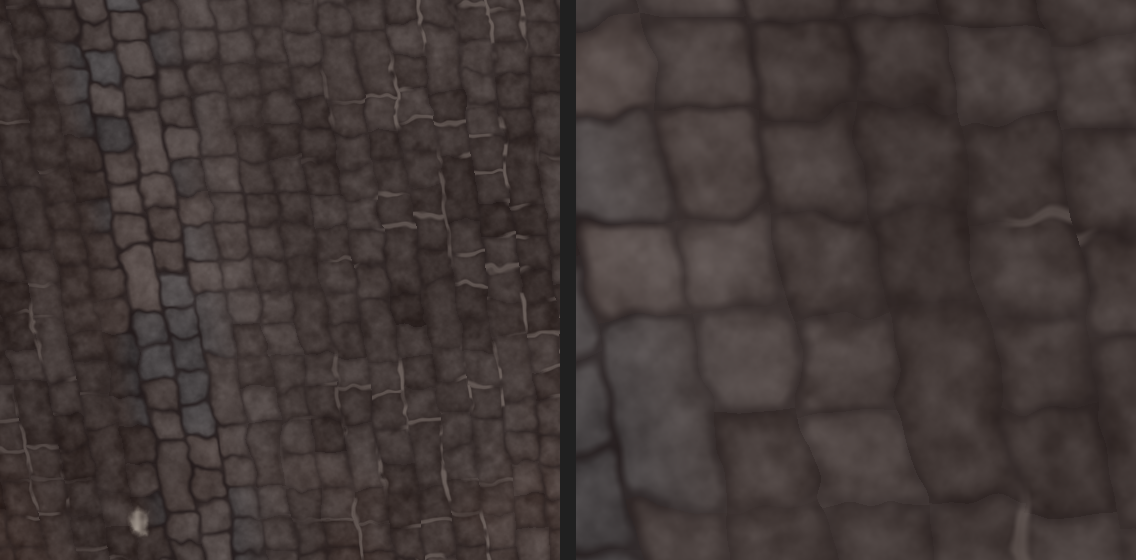
Left, the full canvas; right, a detail of the centre.
Give the GLSL for this texture, as a Shadertoy shader.

```glsl
// Weathered dark cobblestones laid in slanting columns that fan slightly.
// Each column slides by its own offset and some stones span two rows; rounded
// boxes give the joints, while layered noise adds mottling, soot and pale mortar.

const float COLUMNS = 17.0;
const float ROWS = 17.0;
const float COLUMN_PHASE = 0.21;
const float LEAN_LEFT = 0.20;      // column slant at the left edge
const float LEAN_RIGHT = 0.11;     // column slant at the right edge
const float ROW_TILT = 0.06;
const float LONG_STONES = 0.18;    // share of row pairs fused into one stone
const float JOINT = 0.055;         // half joint width, in cells
const float CORNER = 0.15;
const float MORTAR_WIDTH = 0.065;  // half width of pale mortar, in cells
const vec2 CHIP_POS = vec2(0.247, 0.070);

const vec3 STONE = vec3(0.268, 0.230, 0.222);
const vec3 SOOT = vec3(0.130, 0.098, 0.100);
const vec3 MORTAR = vec3(0.475, 0.430, 0.410);
const vec3 CHIP = vec3(0.660, 0.620, 0.580);
const vec3 SLATE_TINT = vec3(-0.022, 0.000, 0.012);
const vec3 RUST_TINT = vec3(0.016, 0.001, -0.006);

float hash(vec2 p) {
    vec3 q = fract(p.xyx * vec3(0.1031, 0.1030, 0.0973));
    q += dot(q, q.yzx + 33.33);
    return fract((q.x + q.y) * q.z);
}

float noise(vec2 p) {
    vec2 i = floor(p), f = fract(p);
    f = f * f * (3.0 - 2.0 * f);
    return mix(mix(hash(i), hash(i + vec2(1, 0)), f.x),
               mix(hash(i + vec2(0, 1)), hash(i + vec2(1, 1)), f.x), f.y);
}

float fbm(vec2 p) {
    float sum = 0.0, amp = 0.5;
    for (int i = 0; i < 4; i++) {
        sum += amp * noise(p);
        p = mat2(1.6, 1.2, -1.2, 1.6) * p + 7.3;
        amp *= 0.5;
    }
    return sum / 0.9375;
}

float roundedBox(vec2 p, vec2 halfSize, float radius) {
    vec2 d = abs(p) - halfSize + radius;
    return length(max(d, 0.0)) + min(max(d.x, d.y), 0.0) - radius;
}

void mainImage(out vec4 fragColor, in vec2 fragCoord) {
    vec2 uv = fragCoord / iResolution.xy;

    // Slanted column coordinate and wobbling grid
    float u = uv.x + mix(LEAN_LEFT, LEAN_RIGHT, uv.x) * (uv.y - 0.5);
    vec2 grid = vec2(u * COLUMNS + COLUMN_PHASE, (uv.y - ROW_TILT * uv.x) * ROWS);
    vec2 wobble = vec2(noise(uv * 24.0), noise(uv * 24.0 + 40.0)) - 0.5;
    wobble += 0.5 * (vec2(noise(uv * 65.0 + 9.0), noise(uv * 65.0 + 70.0)) - 0.5);
    grid += wobble * vec2(0.20, 0.26);

    // Stone under this point: id, centre offset and height
    float column = floor(grid.x);
    float row = grid.y + 0.8 * hash(vec2(column, 91.0)) + 20.0;
    float span = hash(vec2(column, floor(row * 0.5) + 50.0)) < LONG_STONES ? 2.0 : 1.0;
    vec2 id = vec2(column, floor(row / span) * span + 3.0 * span);
    vec2 local = vec2(fract(grid.x) - 0.5, (fract(row / span) - 0.5) * span);
    float edge = roundedBox(local, vec2(0.5, 0.5 * span) - JOINT, CORNER);
    float jointMask = smoothstep(-0.07, 0.07, edge);

    // Zones across the pavement
    float patches = fbm(uv * 4.0 + 3.0);
    float openBand = smoothstep(0.17, 0.22, u) * (1.0 - smoothstep(0.31, 0.44, u));
    float paleBand = smoothstep(0.20, 0.25, u) * (1.0 - smoothstep(0.38, 0.56, u));
    float sootBand = (1.0 - smoothstep(0.15, 0.25, u)) * (1.0 - 0.5 * smoothstep(0.6, 1.0, uv.y));

    // Stone faces
    float tone = (hash(id) - 0.5) * 0.062;
    tone += (patches - 0.5) * 0.09;
    tone += (fbm(uv * 55.0) - 0.5) * 0.115;
    tone += (noise(uv * 150.0) - 0.5) * 0.022;
    tone += 0.038 * paleBand - 0.030 * sootBand;
    tone -= 0.035 * smoothstep(-0.26, 0.0, edge) - 0.012;
    vec3 color = STONE + tone;
    color += SLATE_TINT * step(0.65, hash(id + 17.0)) * openBand;
    color += RUST_TINT * smoothstep(0.35, 0.7, fbm(uv * 3.0 + 21.0)) * (1.0 - uv.y);

    // Dark joints, deepest in the open band
    float depth = mix(0.20 + 0.38 * noise(uv * 9.0 + 5.0), 0.85, openBand);
    depth *= 0.65 + 0.45 * noise(uv * 30.0 + 12.0);
    color = mix(color, SOOT, jointMask * min(depth, 1.0));

    // Broken pale mortar along column joints and, more rarely, row joints
    float mortarZone = smoothstep(0.42, 0.72, uv.x) + 0.75 * (1.0 - smoothstep(0.08, 0.16, u));
    float across = abs(fract(grid.x + 0.5) - 0.5);
    float seam = 1.0 - smoothstep(0.02, MORTAR_WIDTH + 0.03, across);
    float run = noise(vec2(floor(grid.x + 0.5) * 7.7, grid.y * 0.45));
    seam *= smoothstep(0.60, 0.76, run) * smoothstep(0.2, 0.55, noise(uv * 60.0 + 31.0));
    float ends = 0.5 * span - abs(local.y);
    float ledge = 1.0 - smoothstep(0.02, MORTAR_WIDTH + 0.03, ends);
    ledge *= smoothstep(0.64, 0.80, noise(uv * 13.0 + 60.0));
    color = mix(color, MORTAR, 0.75 * min(mortarZone, 1.0) * max(seam, 0.8 * ledge));

    // One bright chipped stone
    float chip = length((uv - CHIP_POS) * vec2(1.1, 0.9)) + 0.022 * (fbm(uv * 45.0 + 8.0) - 0.5);
    float chipMask = 1.0 - smoothstep(0.012, 0.026, chip);
    color = mix(color, CHIP, chipMask * (0.35 + 0.6 * noise(uv * 90.0)));

    fragColor = vec4(clamp(color, 0.0, 1.0), 1.0);
}
```
